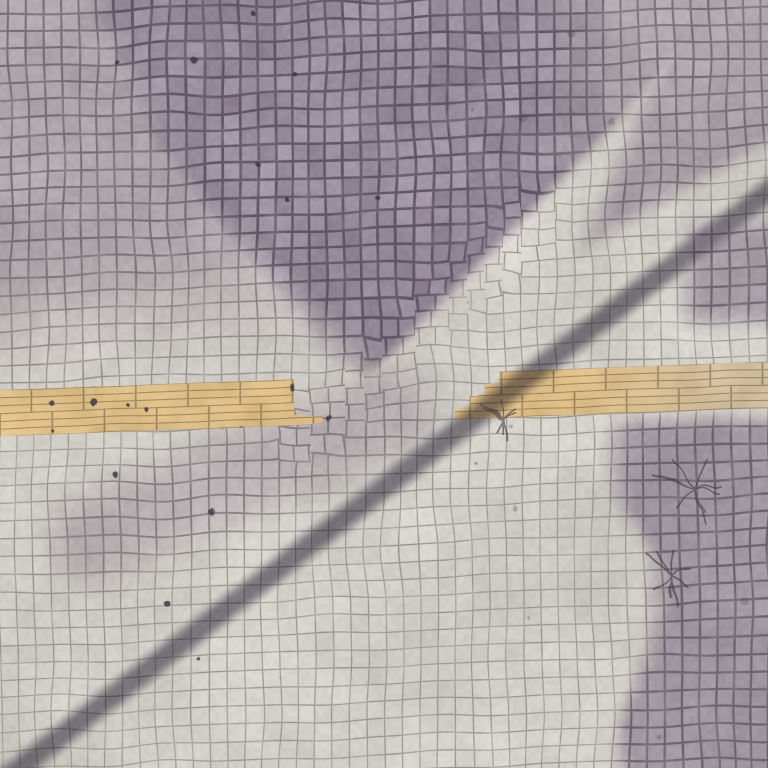
Write a WebGL 1 fragment shader that draws this texture.

```glsl
precision highp float;
// Sunlit mosaic paving with a broken yellow guide strip and soft diagonal shadows.
// Shadows are half-planes and capsules; tiles are a slightly slanted, wobbling grid
// that is dislocated along a diagonal fold. Specks and cracks are hashed.

uniform vec2 u_resolution;

const float PITCH = 0.0228;
const float SLANT = 0.037;

float hash(vec2 p) {
  p = fract(p * vec2(0.1731, 0.2917));
  p += dot(p, p.yx + 19.19);
  return fract((p.x + p.y) * p.x * 7.31);
}

float noise(vec2 p) {
  vec2 i = floor(p), f = fract(p);
  f = f * f * (3.0 - 2.0 * f);
  return mix(mix(hash(i), hash(i + vec2(1, 0)), f.x),
             mix(hash(i + vec2(0, 1)), hash(i + vec2(1, 1)), f.x), f.y);
}

float fbm(vec2 p) {
  float sum = 0.0, amp = 0.5;
  for (int i = 0; i < 4; i++) {
    sum += amp * noise(p);
    p = p * 2.03 + 7.1;
    amp *= 0.5;
  }
  return sum;
}

// 1 on the left of the directed line a->b, blurred by soft
float leftOf(vec2 p, vec2 a, vec2 b, float soft) {
  vec2 d = normalize(b - a), q = p - a;
  return smoothstep(-soft, soft, d.x * q.y - d.y * q.x);
}

float segment(vec2 p, vec2 a, vec2 b) {
  vec2 d = b - a;
  return length(p - a - d * clamp(dot(p - a, d) / dot(d, d), 0.0, 1.0));
}

// 1 inside the range lo..hi
float span(float v, float lo, float hi, float soft) {
  return smoothstep(lo - soft, lo + soft, v) * (1.0 - smoothstep(hi - soft, hi + soft, v));
}

// Line coverage at integer values of v; width and blur are in cells
float gridLine(float v, float width, float blur) {
  float d = abs(fract(v + 0.5) - 0.5);
  return 1.0 - smoothstep(width - blur, width + blur, d);
}

float upperShadow(vec2 p) {
  float s = leftOf(p, vec2(0.47, 0.5), vec2(0.82, 0.857), 0.012);
  s *= leftOf(p, vec2(0.2, 0.78), vec2(0.47, 0.52), 0.035);
  s *= leftOf(p, vec2(0.1, 1.0), vec2(0.2, 0.78), 0.05);
  return s * (1.0 - 0.55 * smoothstep(0.7, 0.87, p.x));
}

float halfShade(vec2 p) {
  float left = leftOf(p, vec2(0.47, 0.5), vec2(0.82, 0.857), 0.015);
  left *= smoothstep(0.46, 0.76, p.y + 0.12 * (0.3 - p.x));
  float right = leftOf(p, vec2(0.78, 0.69), vec2(1.0, 0.815), 0.018);
  right *= leftOf(p, vec2(0.84, 0.87), vec2(0.77, 0.7), 0.022);
  float band = 1.0 - smoothstep(0.01, 0.1, segment(p, vec2(0.51, 0.465), vec2(0.12, 0.3)));
  float under = smoothstep(0.87, 0.92, p.x) * span(p.y, 0.58, 0.71, 0.025);
  return max(max(left * 0.62, right * 0.64), max(band * 0.45, under * 0.72));
}

float cornerShadow(vec2 p) {
  float edge = 0.825 + 0.03 * cos((p.y - 0.2) * 15.0) + 0.025 * (noise(p * 18.0) - 0.5);
  return smoothstep(edge - 0.018, edge + 0.025, p.x) * (1.0 - smoothstep(0.435, 0.47, p.y));
}

float poleShadow(vec2 p) {
  float d = segment(p, vec2(-0.05, -0.058), vec2(1.1, 0.827));
  return 1.0 - smoothstep(0.004, 0.024, d);
}

float specks(vec2 p, float scale, float density, float px) {
  vec2 id = floor(p * scale);
  vec2 center = 0.25 + 0.5 * vec2(hash(id + 3.7), hash(id + 11.3));
  float radius = mix(0.0015, 0.0055, hash(id + 23.9));
  float d = length(fract(p * scale) - center) / scale + 0.003 * (noise(p * 260.0) - 0.5);
  return step(hash(id + 41.0), density) * (1.0 - smoothstep(radius - px, radius + px, d));
}

// Thin twigs radiating from a center
float cracks(vec2 p, vec2 center, float reach, float px) {
  float cover = 0.0;
  vec2 q = p + 0.008 * (vec2(noise(p * 60.0), noise(p * 60.0 + 31.0)) - 0.5);
  for (int i = 0; i < 8; i++) {
    float k = float(i);
    float angle = k * 2.4 + hash(vec2(k, center.x * 90.0));
    vec2 tip = center + reach * (0.4 + 0.6 * hash(vec2(k, 5.0))) * vec2(cos(angle), sin(angle));
    cover = max(cover, 1.0 - smoothstep(0.0003, 0.0006 + px, segment(q, center, tip)));
  }
  return cover;
}

void main() {
  vec2 p = gl_FragCoord.xy / u_resolution;
  float px = 1.0 / min(u_resolution.x, u_resolution.y);
  float row = p.y - SLANT * p.x;

  // Shadow amounts
  float deep = upperShadow(p);
  float shade = max(max(deep, halfShade(p)), cornerShadow(p) * 0.78);
  float pole = poleShadow(p);

  // Tile grid with a dislocated fold
  vec2 g = vec2(p.x + 0.01 * p.y, row) / PITCH;
  g += 0.35 * (vec2(noise(p * 14.0), noise(p * 14.0 + 50.0)) - 0.5);
  float fold = 1.0 - smoothstep(0.015, 0.055, segment(p, vec2(0.4, 0.43), vec2(0.7, 0.72)));
  g.y += fold * 0.8 * (hash(vec2(floor(g.x), 2.0)) - 0.5);
  g.x += fold * 0.5 * (hash(vec2(floor(g.y), 9.0)) - 0.5);
  float blur = 0.8 * px / PITCH;
  float width = mix(0.035, 0.075, shade);
  float grout = max(gridLine(g.x, width, blur), gridLine(g.y, width, blur));
  grout *= 0.65 + 0.5 * noise(p * 45.0);

  // Tile and grout colours
  vec3 tile = mix(vec3(0.825, 0.815, 0.785), vec3(0.595, 0.545, 0.6), shade);
  tile += (hash(floor(g)) - 0.5) * mix(0.03, 0.09, deep);
  tile += (fbm(p * 9.0) - 0.47) * 0.11 + (noise(p * 170.0) - 0.5) * 0.04;
  vec3 joint = mix(vec3(0.57, 0.55, 0.53), vec3(0.35, 0.31, 0.38), shade);
  vec3 color = mix(tile, joint, clamp(grout, 0.0, 1.0) * 0.9);

  // Yellow ribbed strip, broken in the middle
  float t = (row - 0.432) / 0.06;
  float tail = span(t, 0.02, 0.2, 0.03);
  float gapStart = mix(0.383, 0.42, tail);
  float gapEnd = mix(0.592, 0.65, floor(clamp(t, 0.0, 0.99) * 4.0) / 3.0);
  float strip = span(row, 0.432, 0.492, px);
  strip *= 1.0 - span(p.x, gapStart, gapEnd, px);
  float rib = gridLine(t * 6.0 + 0.2 * (noise(p * 20.0) - 0.5), 0.06, px * 80.0);
  float seam = gridLine(p.x / 0.068 + 0.4 * step(0.5, t), 0.015, px * 14.0);
  vec3 yellow = mix(vec3(0.87, 0.75, 0.53), vec3(0.82, 0.74, 0.62), smoothstep(0.72, 1.0, p.x));
  yellow += (fbm(p * 30.0) - 0.47) * 0.13 - 0.09 * shade;
  yellow *= 1.0 - 0.32 * max(rib, seam);
  color = mix(color, yellow, strip);

  // Pole shadow, then dirt and cracks
  color *= mix(vec3(1.0), vec3(0.57, 0.56, 0.61), pole * (1.0 - 0.55 * shade));
  float dirt = specks(p, 17.0, 0.1, px) * (1.0 - 0.7 * smoothstep(0.45, 0.7, p.x));
  dirt = max(dirt, strip * specks(p + 0.013, 32.0, 0.2, px) * step(p.x, 0.4));
  float twigs = max(cracks(p, vec2(0.905, 0.365), 0.06, px), cracks(p, vec2(0.875, 0.25), 0.05, px));
  twigs = max(twigs, cracks(p, vec2(0.655, 0.455), 0.035, px));
  color = mix(color, vec3(0.23, 0.22, 0.27), max(dirt * 0.85, twigs * 0.6));
  gl_FragColor = vec4(clamp(color, 0.0, 1.0), 1.0);
}
```
